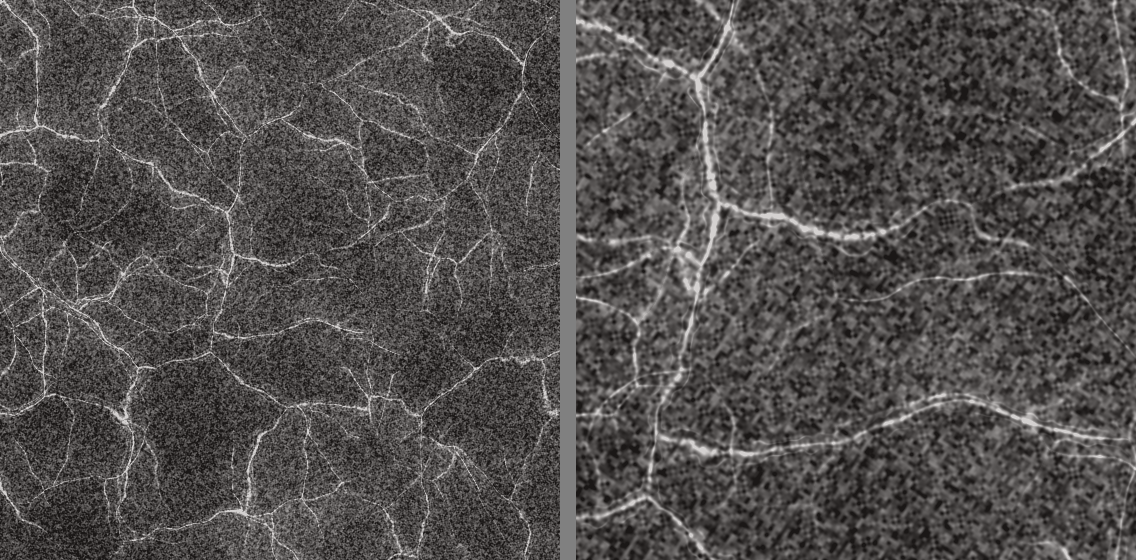
Left, the full canvas; right, a detail of the centre.
Reproduce this texture procedurally as a Shadertoy shader.

```glsl
// Dark grey marble: a warped network of pale veins over grainy stone.
// Veins are Voronoi borders and noise contours, broken up by noise masks;
// each large cell has its own tone, and fine noise gives the grain.

vec2 hash22(vec2 p) {
    vec3 q = fract(vec3(p.xyx) * vec3(0.1031, 0.1030, 0.0973));
    q += dot(q, q.yzx + 33.33);
    return fract((q.xx + q.yz) * q.zy);
}

float noise(vec2 p) {
    vec2 cell = floor(p), f = fract(p);
    f = f * f * (3.0 - 2.0 * f);
    float low = mix(hash22(cell).x, hash22(cell + vec2(1, 0)).x, f.x);
    float high = mix(hash22(cell + vec2(0, 1)).x, hash22(cell + vec2(1, 1)).x, f.x);
    return mix(low, high, f.y);
}

mat2 rotate(float angle) {
    float c = cos(angle), s = sin(angle);
    return mat2(c, s, -s, c);
}

float fbm(vec2 p) {
    float sum = 0.0, amplitude = 0.5;
    for (int i = 0; i < 4; i++) {
        sum += amplitude * noise(p);
        p = rotate(0.7) * p * 2.03 + 17.3;
        amplitude *= 0.5;
    }
    return sum / 0.9375;
}

vec2 warp(vec2 p, float frequency, float amount) {
    vec2 q = p * frequency;
    return p + amount * (vec2(fbm(q + 3.1), fbm(q + 41.7)) - 0.5);
}

// x: distance to the nearest cell border, y: random tone of the cell
vec2 voronoi(vec2 p, float frequency) {
    p *= frequency;
    vec2 base = floor(p), nearest = vec2(0), nearestCell = vec2(0);
    float best = 9.0;
    for (int y = -1; y <= 1; y++)
    for (int x = -1; x <= 1; x++) {
        vec2 cell = base + vec2(x, y);
        vec2 r = cell + hash22(cell) - p;
        if (dot(r, r) < best) {
            best = dot(r, r);
            nearest = r;
            nearestCell = cell;
        }
    }
    float border = 9.0;
    for (int y = -2; y <= 2; y++)
    for (int x = -2; x <= 2; x++) {
        vec2 cell = nearestCell + vec2(x, y);
        vec2 r = cell + hash22(cell) - p;
        vec2 gap = r - nearest;
        if (dot(gap, gap) > 1e-5)
            border = min(border, dot(0.5 * (r + nearest), normalize(gap)));
    }
    return vec2(border / frequency, hash22(nearestCell + 71.0).y);
}

// Distance to a smooth closed contour of the noise field
float contour(vec2 p, float frequency, float level) {
    vec2 q = p * frequency;
    float e = 0.02, n = noise(q);
    vec2 slope = vec2(noise(q + vec2(e, 0)), noise(q + vec2(0, e))) - n;
    return abs(n - level) / (length(slope) / e + 0.15) / frequency;
}

float line(float d, float width) {
    width = max(width, 0.6 / iResolution.y);
    return exp(-d * d / (width * width));
}

void mainImage(out vec4 fragColor, in vec2 fragCoord) {
    vec2 uv = fragCoord / iResolution.y;
    vec2 bent = warp(warp(uv, 4.5, 0.16), 24.0, 0.014);

    // Vein networks from coarse to fine
    vec2 large = voronoi(bent + 2.3, 5.2);
    vec2 medium = voronoi(rotate(0.5) * bent + 7.9, 9.5);
    vec2 web = voronoi(warp(uv, 30.0, 0.02) + 4.1, 33.0);
    float loops = contour(rotate(0.9) * bent + 5.7, 8.0, 0.66);

    // Masks that make veins fade and swell
    float strength = smoothstep(0.22, 0.72, fbm(uv * 7.0 + 11.0));
    float patches = smoothstep(0.42, 0.62, fbm(uv * 6.0 + 29.0));
    float loopMask = smoothstep(0.42, 0.62, fbm(uv * 5.0 + 53.0));
    float cloud = fbm(uv * 5.0 + 83.0);
    float fibre = noise(rotate(0.4) * uv * 160.0);

    // Grain, slightly softer than one fine speck
    float fine = noise(rotate(0.6) * uv * 430.0) - 0.5;
    float coarse = noise(rotate(1.1) * uv * 260.0 + 9.0) - 0.5;
    float grain = 0.36 * fine + 0.21 * coarse;

    // Stone body: dark cell hearts, paler mottled ground
    float tone = 0.255 + 0.05 * (large.y - 0.5) + 0.045 * (medium.y - 0.5);
    tone += 0.14 * (cloud - 0.5) + 0.03 * patches;
    tone += 0.07 * line(web.x, 0.0016) * patches;
    tone += 0.05 * strength * exp(-large.x / 0.012);
    tone += 0.05 * patches * exp(-medium.x / 0.010);

    // Bright cores, with a thin strand running beside the main veins
    float veins = (0.12 + 0.40 * strength) * line(large.x, 0.0010 + 0.0018 * strength * fibre);
    veins += 0.16 * strength * line(large.x - 0.003 - 0.006 * fibre, 0.0012);
    veins += (0.04 + 0.30 * patches) * line(medium.x, 0.0014);
    veins += 0.26 * loopMask * line(loops, 0.0013);
    veins *= 0.65 + 0.6 * fibre;

    float value = tone + grain + veins * (1.0 + 1.2 * grain);
    value = clamp(value, 0.09, 0.82);
    fragColor = vec4(value + vec3(0.012, 0.0, -0.004), 1.0);
}
```
